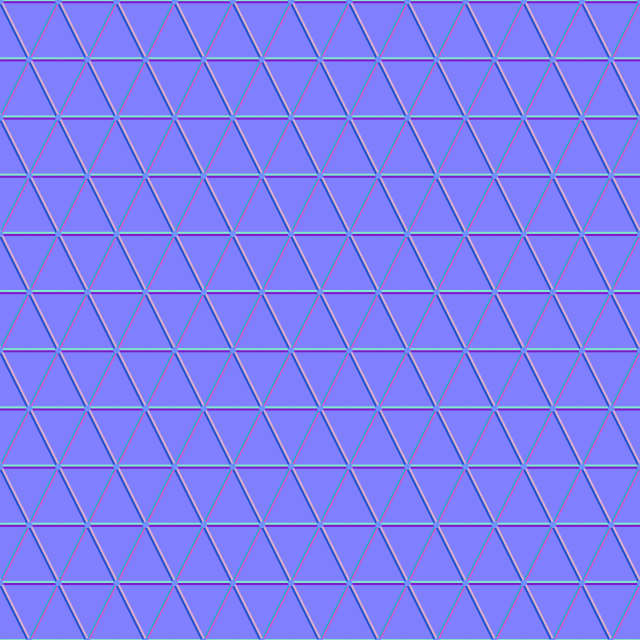
Give the GLSL for this texture map, as a Shadertoy shader.

```glsl
// Normal map of a triangular lattice of raised ridges, 11 by 11 cells, with flat nodes.

// Encodes a surface leaning along a direction as a normal-map colour.
vec3 normalColour(vec2 lean) {
    return 0.5 + 0.5 * vec3(lean, sqrt(1.0 - dot(lean, lean)));
}

// Pixel coverage of the region where the signed distance is positive.
float coverage(float dist, float pixel) {
    return clamp(dist / pixel + 0.5, 0.0, 1.0);
}

// Paints both slopes of a ridge; facing is the side where dist is positive.
vec3 addRidge(vec3 colour, float dist, vec2 facing, float halfWidth, float pixel) {
    float front = coverage(dist, pixel) - coverage(dist - halfWidth, pixel);
    float back = coverage(-dist, pixel) - coverage(-dist - halfWidth, pixel);
    return colour * (1.0 - front - back)
         + normalColour(0.8 * facing) * front
         + normalColour(-0.8 * facing) * back;
}

void mainImage(out vec4 fragColor, in vec2 fragCoord) {
    vec2 cell = 11.0 * (fragCoord / iResolution.xy + vec2(-0.0003, 0.0018));
    float pixel = 11.0 / iResolution.y;
    vec2 slant = normalize(vec2(2.0, 1.0));

    // Signed distances to the nearest line of each family
    float rising = (fract(cell.x - 0.5 * cell.y) - 0.5) * slant.x;
    float falling = (fract(cell.x + 0.5 * cell.y) - 0.5) * slant.x;
    float level = fract(cell.y + 0.5) - 0.5;

    // Offset from the nearest crossing; alternate rows shift by half a cell
    float row = floor(cell.y + 0.5);
    vec2 node = vec2(fract(cell.x - 0.5 * row) - 0.5, level);

    // Ridges
    vec3 colour = normalColour(vec2(0.0));
    colour = addRidge(colour, rising, vec2(slant.x, -slant.y), 0.026, pixel);
    colour = addRidge(colour, level, vec2(0.0, 1.0), 0.036, pixel);
    colour = addRidge(colour, falling, slant, 0.036, pixel);

    // Faint seam halfway along each level ridge
    float seam = coverage(0.008 - abs(abs(node.x) - 0.5), pixel)
               * coverage(0.012 - abs(level - 0.03), pixel);
    colour = mix(colour, normalColour(vec2(0.0)), 0.35 * seam);

    // Nearly flat caps over the crossings
    float cap = coverage(0.055 - length(node), pixel);
    colour = mix(colour, normalColour(vec2(-0.12, 0.14)), cap);

    fragColor = vec4(colour, 1.0);
}
```
